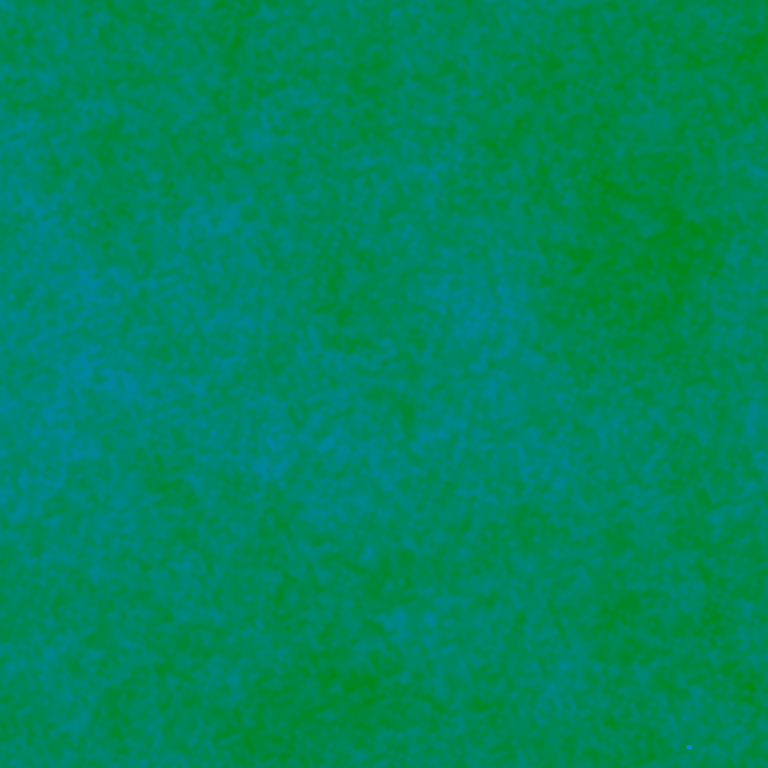
This texture is drawn by a WebGL 2 fragment shader. Its source:

```glsl
#version 300 es
precision highp float;

uniform vec2 u_resolution;
out vec4 fragColor;

// Colour: red and green stay fixed, blue carries the texture
const float GREEN = 0.53;
const float BLUE_MEAN = 0.362;
const float BLUE_MIN = 0.08;
const float BLUE_MAX = 0.62;
const vec3 FLECK_COLOR = vec3(0.0, 0.55, 0.82);

// Cells per canvas side and strength of each noise layer
const int LAYERS = 5;
const float FREQUENCY[LAYERS] = float[](3.6, 8.5, 22.0, 62.0, 125.0);
const float STRENGTH[LAYERS] = float[](0.065, 0.085, 0.050, 0.080, 0.120);
const float LAYER_TURN = 0.55;

// Broad drift: bluer to the left, greener to the upper right
const vec2 DRIFT = vec2(-0.08, -0.04);

const float FLECK_GRID = 12.0;
const float FLECK_CHANCE = 0.012;
const vec2 FLECK_RADIUS = vec2(0.0042, 0.0030);

// Integer hash of a lattice cell, giving two values in 0..1
vec2 hashCell(vec2 cell, uint seed) {
    uvec2 v = uvec2(ivec2(cell)) * 1664525u + 1013904223u + seed * 747796405u;
    v.x += v.y * 1664525u;
    v.y += v.x * 1664525u;
    v ^= v >> 16u;
    v.x += v.y * 1664525u;
    v.y += v.x * 1664525u;
    v ^= v >> 16u;
    return vec2(v >> 8u) / 16777216.0;
}

// Smooth value noise in -1..1
float valueNoise(vec2 p, uint seed) {
    vec2 cell = floor(p);
    vec2 f = fract(p);
    vec2 w = f * f * (3.0 - 2.0 * f);
    float a = hashCell(cell, seed).x;
    float b = hashCell(cell + vec2(1.0, 0.0), seed).x;
    float c = hashCell(cell + vec2(0.0, 1.0), seed).x;
    float d = hashCell(cell + vec2(1.0, 1.0), seed).x;
    return 2.0 * mix(mix(a, b, w.x), mix(c, d, w.x), w.y) - 1.0;
}

mat2 rotation(float angle) {
    float c = cos(angle), s = sin(angle);
    return mat2(c, s, -s, c);
}

// Clouds, patches and fine grain summed from coarse to fine
float mottling(vec2 uv) {
    float sum = 0.0;
    for (int i = 0; i < LAYERS; i++) {
        vec2 p = rotation(LAYER_TURN * float(i + 1)) * uv * FREQUENCY[i];
        sum += STRENGTH[i] * valueNoise(p, uint(i + 1));
    }
    return sum;
}

// Coverage of rare, tiny bright flecks
float fleckMask(vec2 uv, float pixel) {
    vec2 cell = floor(uv * FLECK_GRID);
    float present = step(hashCell(cell, 17u).x, FLECK_CHANCE);
    vec2 center = (cell + 0.2 + 0.6 * hashCell(cell, 29u)) / FLECK_GRID;
    float dist = (length((uv - center) / FLECK_RADIUS) - 1.0) * FLECK_RADIUS.y;
    return present * (1.0 - smoothstep(-pixel, pixel, dist));
}

void main() {
    float side = min(u_resolution.x, u_resolution.y);
    vec2 uv = gl_FragCoord.xy / side;

    float blue = BLUE_MEAN + dot(uv - 0.5, DRIFT) + mottling(uv);
    vec3 color = vec3(0.0, GREEN, clamp(blue, BLUE_MIN, BLUE_MAX));

    color = mix(color, FLECK_COLOR, fleckMask(uv, 1.0 / side));
    fragColor = vec4(color, 1.0);
}
```
